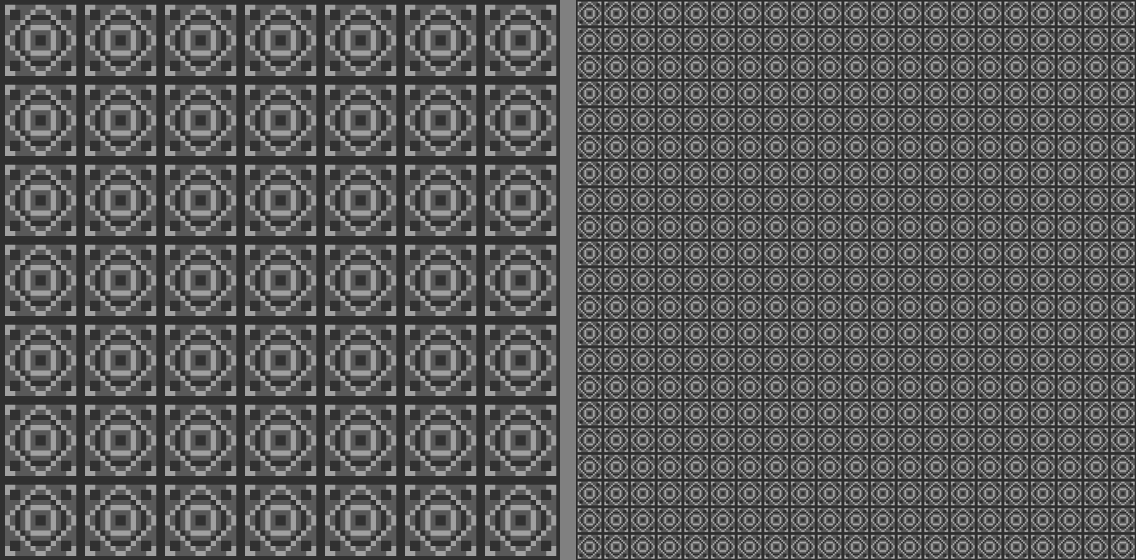
Left: one tile. Right: repeated 3 by 3.
Write a WebGL 2 fragment shader that draws this pattern.

```glsl
#version 300 es
precision highp float;
// A 7 by 7 grid of square tiles on dark grout. Each tile is a mosaic of
// 14 by 14 flat cells, mirrored about its centre: octagonal rings inside a
// light diamond, with a dark block and a light hook in every corner.

uniform vec2 u_resolution;
out vec4 fragColor;

const float REPEATS = 7.0;
const float HALF_CELLS = 7.0;             // cells from tile centre to edge
const float TILE_SIZE = 0.893;            // share of the repeat, rest is grout
const vec2 TILE_SHIFT = vec2(0.008, -0.005);
const int SAMPLES = 4;                    // per axis, for smooth edges

const vec3 DARK = vec3(0.19);
const vec3 MID = vec3(0.35);
const vec3 LIGHT = vec3(0.63);

// Octagonal ring number of a cell, counted from the centre
float octagonRing(vec2 cell) {
    return max(max(cell.x, cell.y), cell.x + cell.y - 1.0);
}

bool equals(float a, float b) {
    return abs(a - b) < 0.5;
}

// Colour of a whole-numbered cell in one quadrant of the tile
vec3 cellColor(vec2 cell) {
    float nearest = min(cell.x, cell.y);
    float farthest = max(cell.x, cell.y);
    float diamond = cell.x + cell.y;
    float ring = octagonRing(cell);

    bool grout = farthest > HALF_CELLS - 0.5;
    bool cornerBlock = nearest > 3.5 && farthest < 5.5;
    bool cornerHook = diamond > 10.5;

    if (grout || cornerBlock) return DARK;
    if (cornerHook || equals(diamond, 6.0)) return LIGHT;
    if (equals(ring, 2.0)) return LIGHT;
    if (equals(ring, 0.0) || equals(ring, 4.0)) return DARK;
    return MID;
}

// Repeating pattern at a canvas position from 0 to 1
vec3 tilePattern(vec2 uv) {
    vec2 fromCentre = abs(fract(uv * REPEATS - TILE_SHIFT) - 0.5);
    return cellColor(floor(fromCentre * 2.0 * HALF_CELLS / TILE_SIZE));
}

void main() {
    // Average a small grid of samples inside each pixel
    vec3 sum = vec3(0.0);
    for (int y = 0; y < SAMPLES; y++) {
        for (int x = 0; x < SAMPLES; x++) {
            vec2 jitter = (vec2(x, y) + 0.5) / float(SAMPLES) - 0.5;
            sum += tilePattern((gl_FragCoord.xy + jitter) / u_resolution);
        }
    }
    fragColor = vec4(sum / float(SAMPLES * SAMPLES), 1.0);
}
```
